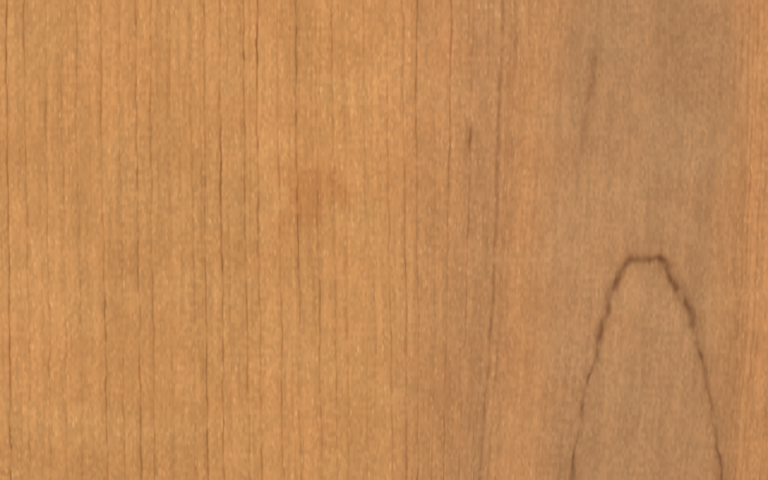
Reproduce this texture procedurally as a Shadertoy shader.

```glsl
// Planed cherry board: straight grain on the left, a cathedral arch on the right.

const vec3 HONEY  = vec3(0.796, 0.570, 0.352);
const vec3 SALMON = vec3(0.770, 0.545, 0.352);
const vec3 TAUPE  = vec3(0.708, 0.520, 0.354);
const vec3 RING   = vec3(0.81, 0.76, 0.71);   // multiplier for growth rings
const vec3 STAIN  = vec3(0.74, 0.69, 0.67);   // multiplier for mineral streaks
const vec3 BLUSH  = vec3(0.94, 0.88, 0.84);   // multiplier for reddish figure

float hash(vec2 p) {
    return fract(sin(dot(p, vec2(127.1, 311.7))) * 4375.85);
}

// Cellular noise: x = nearest distance, y = softly blended cell value, z = nearest value.
vec3 cellular(vec2 p) {
    vec2 cell = floor(p);
    float nearest = 9.0, value = 0.0, sum = 0.0, total = 0.0;
    for (int j = -1; j <= 1; j++)
    for (int i = -1; i <= 1; i++) {
        vec2 id = cell + vec2(i, j);
        vec2 site = id + 0.15 + 0.7 * vec2(hash(id), hash(id + 47.3));
        float d = length(p - site), h = hash(id + 91.7);
        float w = exp(-5.0 * d * d);
        sum += w * h;
        total += w;
        if (d < nearest) { nearest = d; value = h; }
    }
    return vec3(nearest, sum / total, value);
}

// Blended cellular noise centred on zero.
float mottle(vec2 p) { return cellular(p).y - 0.5; }

// Layered sines that make a line wander.
float sway(float t, float seed) {
    return 0.55 * sin(3.1 * t + seed) + 0.3 * sin(7.7 * t + 2.3 * seed)
         + 0.15 * sin(21.0 * t + 4.1 * seed);
}

float bell(float d, float width) { return exp(-d * d / (width * width)); }

float band(float lo, float hi, float soft, float t) {
    return smoothstep(lo - soft, lo + soft, t) * (1.0 - smoothstep(hi - soft, hi + soft, t));
}

vec3 tint(vec3 color, vec3 multiplier, float amount) {
    return color * mix(vec3(1.0), multiplier, amount);
}

// Uneven rings: a thin dark line with a soft shade on its left side.
float rings(float x, float y, float spacing, float width) {
    float u = x / spacing, cell = floor(u), dark = 0.0;
    for (int i = -1; i <= 1; i++) {
        float id = cell + float(i);
        float h = hash(vec2(id, 3.0)), strength = hash(vec2(id, 8.0));
        float d = (u - id - 0.25 - 0.5 * h - 0.06 * sway(y, 40.0 * h)) * spacing;
        float fade = 0.75 + 0.35 * sway(1.7 * y, 30.0 * strength);
        float shade = 0.28 * exp(-abs(d) / 0.009) * (1.0 - smoothstep(-0.002, 0.003, d));
        dark += (bell(d, width) * 0.7 + shade) * mix(0.3, 1.0, strength) * fade;
    }
    return dark;
}

// Signed distance to the lopsided arch, positive inside.
float archDistance(vec2 p, vec2 apex) {
    float dx = p.x - apex.x, side = step(0.0, dx), ax = abs(dx) + 0.0001;
    float reach = mix(0.200, 0.239, side), power = mix(1.87, 2.9, side);
    float drop = pow(ax / reach, power);
    return (apex.y - p.y - drop) / length(vec2(power * drop / ax, 1.0));
}

void mainImage(out vec4 fragColor, in vec2 fragCoord) {
    vec2 p = fragCoord / iResolution.y;
    float line = max(0.0025, 0.7 / iResolution.y), low = 1.0 - p.y;

    // Grain leans right on the left side and bends left in the middle
    float bend = smoothstep(0.80, 1.05, p.x);
    float x = p.x + low * mix(-0.015, 0.045 * low, bend) + 0.003 * sway(p.y, 1.0);
    float grit = 0.85 + 1.1 * mottle(p * vec2(75.0, 38.0));
    float ragged = x + 0.004 * mottle(p * vec2(45.0, 28.0));

    // Broad colour zones
    float cloud = mottle(p * vec2(5.0, 3.0));
    float heart = band(1.17, 1.53, 0.07, p.x + 0.08 * cloud + 0.03 * low);
    vec3 color = mix(HONEY, SALMON, smoothstep(0.7, 1.0, x));
    color = mix(color, TAUPE, max(heart, 0.45 * bell(x - 1.03, 0.06)));
    color *= 1.0 + 0.035 * cloud - 0.025 * smoothstep(0.5, 1.0, low);
    color *= 1.0 + 0.06 * mottle(vec2(x * 28.0, p.y * 1.3));
    color = tint(color, BLUSH, 0.4 * mottle(p * vec2(9.0, 14.0)));
    vec2 q = p - vec2(0.66, 0.60) + 0.06 * mottle(p * 18.0);
    color = tint(color, BLUSH, 0.75 * band(-0.07, 0.06, 0.03, q.x) * band(-0.05, 0.06, 0.04, q.y));

    // Growth rings, wide on the left and fine at the right edge
    float straight = 1.0 - smoothstep(0.85, 1.2, p.x);
    float ring = rings(ragged, p.y, 0.037, line) * (0.3 + 0.7 * straight) * (1.0 - 0.8 * heart)
               + 0.3 * rings(ragged + 3.0, p.y, 0.021, line) * (1.0 - 0.5 * heart)
               + 0.55 * smoothstep(1.49, 1.56, p.x) * rings(ragged + 7.0, p.y, 0.014, line);
    color = tint(color, RING, clamp(ring * grit, 0.0, 1.1));

    // Long mineral streaks and a small knot
    float streak = 0.45 * bell(ragged - 1.043 - 0.004 * sway(p.y, 5.0), 0.0045)
                 + 0.2 * bell(ragged - 1.075 - 0.006 * sway(p.y, 2.0), 0.006);
    float bent = bell(p.x - 1.20 - 0.185 * (p.y - 0.66) - 0.006 * sway(2.0 * p.y, 4.0), 0.010)
               * band(0.67, 0.92, 0.06, p.y);
    float knot = bell(p.x - 0.98 - 0.1 * (p.y - 0.715), 0.005) * bell(p.y - 0.715, 0.025);
    color = tint(color, STAIN, (streak + 0.35 * bent + 0.75 * knot) * grit);

    // Cathedral arch, darkest and most blurred at its crown
    vec2 ripple = 0.004 * vec2(sway(3.0 * p.y, 2.0), sway(8.0 * p.x, 1.0));
    float arch = archDistance(p + ripple + 0.012 * mottle(p * 36.0), vec2(1.323, 0.465));
    float crown = smoothstep(0.18, 0.46, p.y);
    float rim = bell(arch, mix(0.004, 0.009, crown)) * mix(0.5, 0.72, crown)
              + 0.25 * exp(-abs(arch) / 0.02);
    color = tint(color * (1.0 + 0.025 * smoothstep(0.0, 0.04, arch)), STAIN, rim * grit);

    // Fibres, pale flecks and fine pores
    color *= 1.0 + 0.06 * mottle(vec2(x * 140.0, p.y * 12.0));
    color *= 1.0 + 0.10 * mottle(p * vec2(200.0, 110.0));
    vec3 fleck = cellular(vec2(ragged * 110.0, p.y * 45.0));
    float pale = (1.0 - smoothstep(0.10, 0.45, fleck.x)) * smoothstep(0.70, 0.95, fleck.z);
    color += 0.045 * pale * (0.5 + grit * 0.5) * (1.0 - 0.6 * heart);
    fragColor = vec4(clamp(color, 0.0, 1.0), 1.0);
}
```
